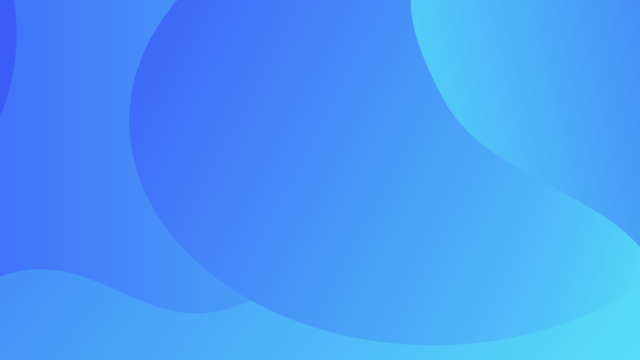
Write a Shadertoy shader that draws this background.

```glsl
// Draws layered blue-to-cyan gradient shapes: a large oval, a soft wave, a curved corner and a disc.

// Colour ramp shared by every layer
const vec3 DEEP_BLUE   = vec3(0.235, 0.36, 0.97);
const vec3 BRIGHT_CYAN = vec3(0.335, 0.87, 0.975);

// Gradients: ramp change along x, along y, and ramp value at the origin
const vec3 BACK_RAMP   = vec3( 0.474,  0.0,   0.176);
const vec3 WAVE_RAMP   = vec3( 0.313, -0.254, 0.444);
const vec3 OVAL_RAMP   = vec3( 0.449, -0.237, 0.122);
const vec3 CORNER_RAMP = vec3(-0.72,  -0.169, 1.845);
const float OVAL_GLOW_START = 1.35;
const float OVAL_GLOW = 0.4;

// Shapes, in units of the canvas height
const vec2  DISC_CENTER = vec2(-0.556, 0.907);
const float DISC_RADIUS = 0.602;
const vec2  OVAL_CENTER = vec2(1.204, 0.664);
const vec2  OVAL_RADII  = vec2(0.845, 0.623);
const float WAVE_LEVEL  = 0.191;
const float WAVE_HEIGHT = 0.0613;
const float WAVE_CREST  = 0.116;
const float WAVE_FREQ   = 7.336;
const float CORNER_LEFT = 1.141;
const float CORNER_BEND = 1.331;
const float CORNER_SWAY = 0.164;
const float CORNER_FREQ = 12.68;
const float CORNER_PHASE = 0.324;

// Smooth coverage of the region where the field is negative
float coverage(float field) {
    return clamp(0.5 - field / max(fwidth(field), 1e-6), 0.0, 1.0);
}

float ramp(vec3 gradient, vec2 p) {
    return dot(gradient, vec3(p, 1.0));
}

// Negative below the wave
float waveField(vec2 p) {
    return p.y - WAVE_LEVEL - WAVE_HEIGHT * cos((p.x - WAVE_CREST) * WAVE_FREQ);
}

// Negative to the right of the S-shaped edge
float cornerField(vec2 p) {
    float depth = 1.0 - p.y;
    float bend = CORNER_BEND - CORNER_SWAY * cos(CORNER_FREQ * (depth - CORNER_PHASE));
    return CORNER_LEFT + depth * depth * bend - p.x;
}

void mainImage(out vec4 fragColor, in vec2 fragCoord) {
    vec2 p = fragCoord / iResolution.y;

    // Background, disc and wave
    float tone = ramp(BACK_RAMP, p);
    tone = mix(tone, 0.0, coverage(length(p - DISC_CENTER) - DISC_RADIUS));
    tone = mix(tone, ramp(WAVE_RAMP, p), coverage(waveField(p)));

    // Oval, brighter toward the right
    float glow = max(p.x - OVAL_GLOW_START, 0.0);
    float ovalTone = ramp(OVAL_RAMP, p) + OVAL_GLOW * glow * glow;
    tone = mix(tone, ovalTone, coverage(length((p - OVAL_CENTER) / OVAL_RADII) - 1.0));

    // Upper right corner
    tone = mix(tone, ramp(CORNER_RAMP, p), coverage(cornerField(p)));

    fragColor = vec4(mix(DEEP_BLUE, BRIGHT_CYAN, clamp(tone, 0.0, 1.0)), 1.0);
}
```
